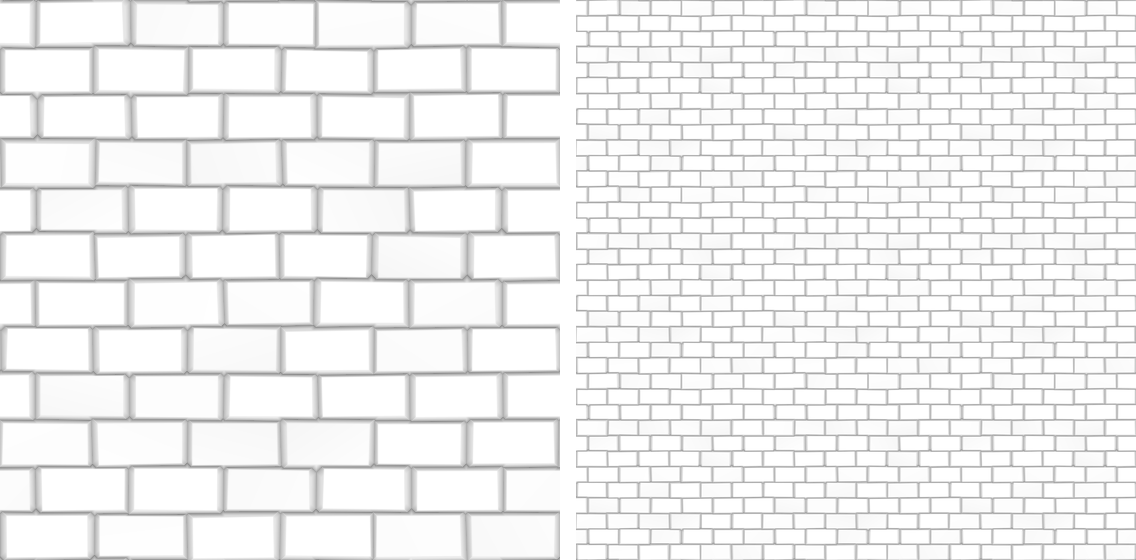
Left, the tile; right, the same tile 3 across and 3 down.
A Shadertoy shader for this texture:

```glsl
// White bevelled bricks in running bond, 6 across and 12 down, each a little crooked.
// Every brick is a tilted frustum; the nearest surface wins, so that the joints fall
// where neighbours intersect. Shade deepens toward the joint. Brick ids wrap to tile.

const vec2 REPEATS = vec2(6.0, 12.0);
const vec2 FACE_HALF = vec2(0.885, 0.43);  // in row heights; a brick cell is 2 x 1
const float ROW_SHIFT = 0.78;              // sideways shift of odd rows

struct Brick {
    float depth;    // distance below the highest surface
    vec2 edge;      // signed distance to the face borders, per axis
    vec2 local;     // position from the brick centre
    vec2 id;
};

vec4 hash4(vec2 id, float seed) {
    vec4 p = fract(vec4(id.xyx + 3.7, seed) * vec4(0.1031, 0.1030, 0.0973, 0.1099));
    p += dot(p, p.wzxy + 33.33);
    return fract((p.xxyz + p.yzzw) * p.zywx);
}

Brick makeBrick(vec2 q, vec2 cell) {
    vec2 id = mod(cell, REPEATS);
    vec4 place = hash4(id, 11.3) - 0.5;
    vec4 form = hash4(id, 27.9) - 0.5;
    vec2 centre = vec2(2.0 * cell.x + 1.0 + ROW_SHIFT * mod(cell.y, 2.0), cell.y + 0.5);
    vec2 local = q - centre - place.xy * vec2(0.07, 0.045);

    // Small turn in the plane, then a taper and size change of the face
    float turn = 0.034 * place.z;
    local += turn * vec2(local.y, -local.x);
    vec2 halfSize = FACE_HALF + form.xy * vec2(0.05, 0.025);
    halfSize += form.zw * vec2(0.05, 0.016) * local.yx;
    vec2 edge = abs(local) - halfSize;

    // Lift and lean out of the plane
    float lift = 0.035 + 0.06 * place.w + dot(form.yx * vec2(0.03, 0.04), local);
    return Brick(max(max(edge.x, edge.y), 0.0) + lift, edge, local, id);
}

float bevelShade(Brick b, float gap) {
    float side = smoothstep(-0.012, 0.012, b.edge.x - b.edge.y);
    float rise = sqrt(clamp(gap / mix(0.15, 0.22, side), 0.0, 1.0));
    float shade = mix(mix(0.50, 0.64, side), 0.89, rise);

    // Lower bevels catch more light than upper ones
    shade -= 0.035 * (1.0 - side) * sign(b.local.y);
    shade += 0.015 * side * sign(b.local.x);

    // Bright mitres at the corners and a bright rim around the face
    float mitre = 1.0 - smoothstep(0.0, 0.022, abs(b.edge.x - b.edge.y));
    float rim = 1.0 - smoothstep(0.0, 0.035, max(b.edge.x, b.edge.y));
    return mix(shade, 0.93, max(0.55 * mitre, 0.6 * rim) * rise);
}

float faceShade(Brick b, float gap) {
    vec4 tone = hash4(b.id, 43.1);
    float fade = 0.5 + 0.5 * dot(tone.yz - 0.5, b.local * vec2(1.0, 2.0));
    float shade = 1.0 - 0.045 * smoothstep(0.6, 1.0, tone.x) * fade;
    return shade * mix(0.84, 1.0, smoothstep(0.0, 0.07, gap));
}

float wall(vec2 uv) {
    vec2 q = uv * REPEATS.y;
    float row = floor(q.y);
    Brick nearest = makeBrick(q, vec2(0.0, row));
    nearest.depth = 1e3;
    float nextDepth = 1e3;

    // Keep the nearest brick and the depth of the runner-up
    for (int j = -1; j <= 1; j++) {
        float y = row + float(j);
        float column = floor((q.x - ROW_SHIFT * mod(y, 2.0)) * 0.5);
        for (int i = -1; i <= 1; i++) {
            Brick b = makeBrick(q, vec2(column + float(i), y));
            if (b.depth < nearest.depth) {
                nextDepth = nearest.depth;
                nearest = b;
            } else {
                nextDepth = min(nextDepth, b.depth);
            }
        }
    }

    float gap = nextDepth - nearest.depth;
    float outside = max(nearest.edge.x, nearest.edge.y);
    float bevel = smoothstep(-0.012, 0.012, outside);
    return mix(faceShade(nearest, gap), bevelShade(nearest, gap), bevel);
}

void mainImage(out vec4 fragColor, in vec2 fragCoord) {
    // Average 2 x 2 samples for smooth edges
    float shade = 0.0;
    for (int k = 0; k < 4; k++) {
        vec2 jitter = vec2(k % 2, k / 2) * 0.5 - 0.25;
        shade += 0.25 * wall((fragCoord + jitter) / iResolution.xy);
    }
    fragColor = vec4(vec3(shade), 1.0);
}
```
